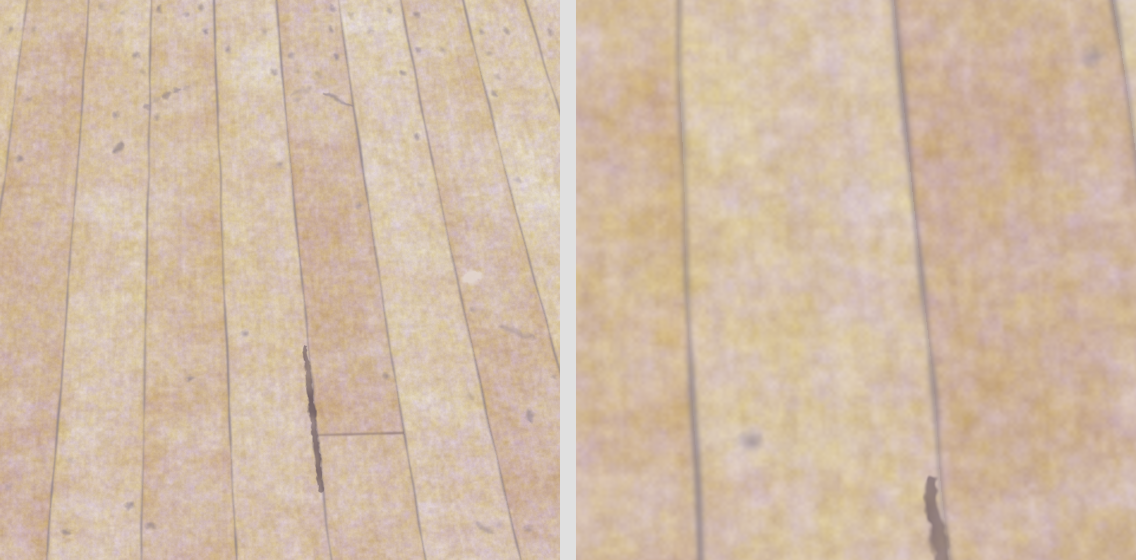
Left, the full canvas; right, a detail of the centre.
A WebGL 1 fragment shader for this texture:

```glsl
precision highp float;
// Worn pale floorboards seen at a slant: seams fan out toward the viewer.
// A linear perspective gives each point a board number; layered noise adds
// cross bands, mottling and grime, and soft strokes draw the crack and scuffs.
uniform vec2 u_resolution;

float hash(vec2 p) {
  vec3 q = fract(p.xyx * 0.1031);
  q += dot(q, q.yzx + 33.33);
  return fract((q.x + q.y) * q.z);
}

float noise(vec2 p) {
  vec2 i = floor(p), f = fract(p);
  f = f * f * (3.0 - 2.0 * f);
  return mix(mix(hash(i), hash(i + vec2(1, 0)), f.x),
             mix(hash(i + vec2(0, 1)), hash(i + vec2(1, 1)), f.x), f.y);
}

// Noise centred on zero, summed over three octaves
float blotch(vec2 p) {
  float sum = 0.0, amp = 0.5;
  for (int i = 0; i < 3; i++) {
    sum += amp * (noise(p) - 0.5);
    p = p * 2.03 + 17.3;
    amp *= 0.7;
  }
  return sum;
}

// Soft stroke from a to b, thinner toward both ends
float stroke(vec2 p, vec2 a, vec2 b, float width) {
  vec2 ab = b - a;
  float h = clamp(dot(p - a, ab) / dot(ab, ab), 0.0, 1.0);
  float w = width * (0.6 + 1.6 * h * (1.0 - h));
  return 1.0 - smoothstep(0.0, w, length(p - a - ab * h));
}

void main() {
  vec2 p = gl_FragCoord.xy / u_resolution;
  float t = 1.0 - p.y;

  // Perspective: board width grows toward the bottom
  float width = 0.1113 + 0.0579 * t - 0.0062 * t * (1.0 - t);
  float wobble = 0.003 * (noise(vec2(p.x * 9.0, t * 16.0)) - 0.5);
  float k = (p.x + wobble - 0.2708 + 0.0182 * t) / width;
  float board = floor(k);
  float seam = floor(k + 0.5);
  float seamDist = abs(k - seam) * width;

  // Board tones: every second board is darker, one is split by a butt joint
  float inJointed = 1.0 - step(0.5, abs(board - 2.0));
  float jointY = 0.775 - 0.004 * (k - 2.5);
  float dark = 1.0 - step(0.5, mod(board, 2.0));
  dark *= 0.4 + 0.45 * step(1.5, abs(board));
  dark *= 1.0 - 0.7 * inJointed * smoothstep(-0.004, 0.004, t - jointY);
  dark *= 1.0 - 0.7 * smoothstep(3.5, 4.5, k) * (1.0 - t);
  dark *= 0.75 + 0.5 * noise(vec2(board * 9.0 + 70.0, t * 5.0));
  vec3 color = mix(vec3(0.846, 0.768, 0.682), vec3(0.810, 0.705, 0.622), dark);
  color += vec3(0.008, 0.018, 0.035) * smoothstep(0.75, 1.6, p.x + p.y);
  color += vec3(-0.006, -0.012, 0.008) * smoothstep(0.5, 1.0, t);

  // Cross bands, lengthwise grain and large worn areas
  float band = blotch(vec2(k * 1.2 + board * 7.0 + 90.0, t * 22.0));
  float grain = blotch(vec2(k * 14.0 + 200.0, t * 7.0));
  float wear = blotch(vec2(k * 1.3 + board * 5.0 + 150.0, t * 6.0));
  color += band * vec3(0.045, 0.085, 0.105);
  color += grain * vec3(0.025, 0.040, 0.075);
  color += wear * vec3(0.035, 0.070, 0.110);

  // Fine mottling: yellow to mauve tint, brightness, and a crossed weave
  float tint = blotch(p * 62.0 + 9.0);
  float speckle = blotch(p * 115.0 + 80.0);
  float weave = noise(p * vec2(210.0, 70.0)) + noise(p * vec2(60.0, 210.0) + 40.0) - 1.0;
  color += tint * vec3(0.01, 0.015, 0.24);
  color += speckle * vec3(0.085, 0.105, 0.08) + weave * vec3(0.018, 0.022, 0.02);

  // Amber edge beside the seams
  float amber = exp(-seamDist * 60.0) * noise(vec2(seam * 5.0 + board * 3.0 + 30.0, t * 4.0));
  color -= amber * vec3(0.008, 0.02, 0.085);

  // Soft seams with broken grime, and the butt joint
  vec3 grime = vec3(0.56, 0.51, 0.54);
  float grit = noise(vec2(seam * 7.0 + 60.0, t * 32.0));
  float fade = noise(vec2(seam * 11.0 + 90.0, t * 7.0));
  float line = exp(-pow(seamDist / (0.0020 + 0.0010 * grit), 2.0));
  color = mix(color, grime, line * (0.18 + 0.32 * grit + 0.28 * fade));
  float joint = exp(-pow((t - jointY) / 0.0028, 2.0)) * inJointed;
  color = mix(color, vec3(0.58, 0.49, 0.47), joint * (0.4 + 0.35 * noise(p * 40.0)));

  // Nail specks, densest at the far end
  vec2 grid = vec2(k * 3.0 + 60.0, t * 26.0);
  vec2 cell = floor(grid);
  vec2 jitter = 0.3 + 0.4 * vec2(hash(cell + 11.0), hash(cell + 29.0));
  float chance = mix(0.16 + 0.3 * p.x, 0.05, smoothstep(0.02, 0.3, t));
  vec2 smear = vec2(blotch(p * 60.0), blotch(p * 60.0 + 30.0)) * 0.25;
  float nail = 1.0 - smoothstep(0.0, 0.24, length(fract(grid) - jitter + smear));
  float scuff = nail * step(hash(cell), chance) * (0.2 + 0.4 * hash(cell + 5.0));

  // Scuffs: an arc of dabs, then single strokes, all with ragged edges
  vec2 r = p + smear * 0.035;
  for (int i = 0; i < 8; i++) {
    float s = float(i) / 7.0;
    vec2 dab = vec2(0.240 + 0.125 * s, 0.781 + 0.073 * sqrt(s));
    scuff = max(scuff, stroke(r, dab, dab + vec2(0.008, 0.004), 0.011) * 0.5 * hash(vec2(i, 8)));
  }
  scuff = max(scuff, 0.60 * stroke(r, vec2(0.205, 0.729), vec2(0.217, 0.744), 0.013));
  scuff = max(scuff, 0.50 * stroke(r, vec2(0.580, 0.832), vec2(0.627, 0.811), 0.007));
  scuff = max(scuff, 0.20 * stroke(r, vec2(0.520, 0.832), vec2(0.555, 0.842), 0.009));
  scuff = max(scuff, 0.30 * stroke(r, vec2(0.895, 0.418), vec2(0.950, 0.397), 0.011));
  scuff = max(scuff, 0.50 * stroke(r, vec2(0.944, 0.266), vec2(0.950, 0.250), 0.011));
  scuff = max(scuff, 0.35 * stroke(r, vec2(0.855, 0.063), vec2(0.878, 0.051), 0.012));
  color = mix(color, vec3(0.53, 0.48, 0.53), scuff);

  // Pale paint patch and the open crack
  float paint = smoothstep(0.0, 0.6, stroke(r, vec2(0.832, 0.504), vec2(0.854, 0.507), 0.020));
  color = mix(color, vec3(0.89, 0.84, 0.81), paint * 0.85);
  float crack = smoothstep(0.0, 0.75, stroke(r, vec2(0.545, 0.380), vec2(0.573, 0.125), 0.0095));
  color = mix(color, vec3(0.44, 0.37, 0.39), crack * (0.55 + 0.4 * noise(p * 45.0)));

  gl_FragColor = vec4(clamp(color, 0.0, 1.0), 1.0);
}
```
